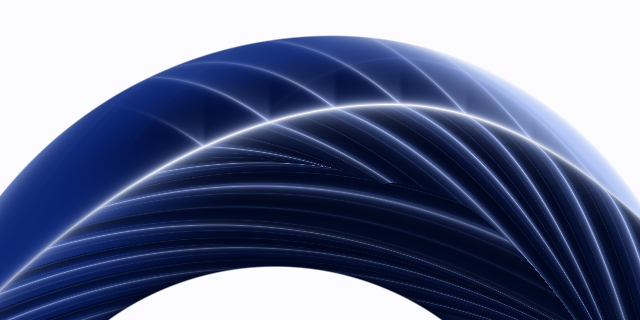
This background is drawn by a Shadertoy shader. Its source:

```glsl
// A glossy blue ribbed arch with glowing seam and sweeping strands on white.

const vec3 WHITE = vec3(0.99, 0.99, 1.0);
const vec3 PALE = vec3(0.68, 0.76, 0.96);
const vec3 STEEL = vec3(0.29, 0.40, 0.70);
const vec3 BLUE = vec3(0.04, 0.14, 0.45);
const vec3 NAVY = vec3(0.01, 0.06, 0.24);
const vec3 INK = vec3(0.0, 0.025, 0.11);

const vec2 OUTER_TOP = vec2(1.04, 0.888);
const vec2 OUTER_RADII = vec2(1.33, 1.15);   // left half, right half
const vec2 HOLE_TOP = vec2(0.86, 0.167);
const float HOLE_RADIUS = 0.896;
const vec2 SEAM_TOP = vec2(1.22, 0.6735);
const vec2 SEAM_BEND = vec2(0.39, 0.585);    // left half, right half
const float FIRST_NODE = 0.638;
const vec2 NODE_GAP = vec2(0.165, 0.205);    // left and right of first node
const int NODES = 7;

float hash(float n) { return fract(sin(n * 127.1) * 43758.5453); }

float noise(float x) {
    float i = floor(x), f = fract(x);
    return mix(hash(i), hash(i + 1.0), f * f * (3.0 - 2.0 * f));
}

float seamBend(float x) { return x < SEAM_TOP.x ? SEAM_BEND.x : SEAM_BEND.y; }

float seamHeight(float x) {
    float dx = x - SEAM_TOP.x;
    return SEAM_TOP.y - seamBend(x) * dx * dx;
}

// Height at x of the strand that leaves the seam at start
float strandHeight(float start, float x) {
    float dx = x - start;
    float slope = -0.28 + 0.66 * smoothstep(0.35, 0.95, start)
                + 0.38 * smoothstep(1.1, 1.7, start) - 0.7 * max(0.15 - start, 0.0);
    float bend = 0.25 + 0.42 * exp(3.55 * (start - 1.04));
    return seamHeight(start) - slope * dx - bend * dx * dx;
}

// Bisects for the strand passing through p
float strandStart(vec2 p) {
    float low = -0.45, high = p.x;
    for (int i = 0; i < 20; i++) {
        float middle = 0.5 * (low + high);
        if (strandHeight(middle, p.x) < p.y) low = middle; else high = middle;
    }
    return 0.5 * (low + high);
}

// Smooth outer shell with curved creases rising left from the nodes
vec3 shellColor(vec2 p, float rim, float seamDist) {
    float across = rim / (rim + max(seamDist, 0.0) + 0.001);
    vec3 color = mix(BLUE, NAVY, smoothstep(0.1, 0.65, across) * smoothstep(0.1, 0.6, p.x));
    float sheen = smoothstep(1.15, 1.95, p.x) * mix(1.0, 0.5, across);
    sheen += 0.65 * exp(-rim * 18.0) * smoothstep(0.8, 1.5, p.x);
    sheen += 0.45 * exp(-rim * 35.0) * (0.35 + smoothstep(0.4, 0.0, p.x));
    color = mix(color, PALE, clamp(sheen, 0.0, 1.0));
    for (int i = 0; i < NODES; i++) {
        float node = FIRST_NODE + NODE_GAP.y * float(i);
        float run = node - p.x;
        float slope = 0.75 + 0.5 * smoothstep(1.0, 1.7, node);
        float d = (p.y - seamHeight(node) - slope * run + run * run) / 1.3;
        float reach = i == 0 ? 14.0 : 3.5;
        float fade = smoothstep(-0.01, 0.01, run) * exp(-max(run, 0.0) * reach);
        float crease = 0.75 * exp(-abs(d) / 0.0035)
                     + 0.3 * exp(-abs(d) / (d > 0.0 ? 0.035 : 0.01));
        color = mix(color, PALE * 1.05, crease * fade);
    }
    return mix(color, WHITE, exp(-rim * 60.0) * smoothstep(0.9, 1.6, p.x));
}

// Fanned blades with bright edges and fine filaments
vec3 bladeColor(vec2 p, float start, float filter_) {
    float depth = seamHeight(p.x) - p.y;
    float u = (start - FIRST_NODE) / (start < FIRST_NODE ? NODE_GAP.x : NODE_GAP.y);
    float blade = floor(u + 0.5);
    float g = u - blade;
    float right = smoothstep(0.45, 1.35, start);
    float fine = mix(noise(start * 150.0), 0.5, smoothstep(0.3, 1.0, filter_ * 150.0));
    float coarse = noise(start * 38.0);

    vec3 color = mix(BLUE, INK, smoothstep(0.15, 0.85, p.x + 0.25 * depth));
    color = mix(color, NAVY, 0.6 * coarse);
    color = mix(color, INK, 0.65 * smoothstep(0.05, 0.4, g));
    float fade = mix(1.0, 0.5, smoothstep(0.0, 0.55, depth));
    float sheet = g > 0.0 ? exp(-g * 16.0) : exp(g * mix(6.0, 9.0, smoothstep(0.0, 0.3, depth)));
    sheet *= (0.35 + 0.65 * fine) * mix(0.5, 0.95, right) * (0.75 + 0.25 * hash(blade + 9.0));
    float edge = exp(-abs(g) * 38.0) * mix(0.6, 0.75, right);
    float sub = abs(fract(u * 3.0 + 0.4 * coarse) - 0.5);
    float thin = exp(-sub * 22.0) * 0.35;
    color = mix(color, STEEL, clamp(sheet * 1.1 + thin, 0.0, 1.0) * fade);
    return mix(color, PALE, clamp(sheet * 0.55 + edge, 0.0, 1.0) * fade);
}

void mainImage(out vec4 fragColor, in vec2 fragCoord) {
    float pixel = 1.0 / iResolution.y;
    vec2 p = fragCoord * pixel;
    float radius = p.x < OUTER_TOP.x ? OUTER_RADII.x : OUTER_RADII.y;
    float rim = radius - length(p - OUTER_TOP + vec2(0.0, radius));
    float hole = length(p - HOLE_TOP + vec2(0.0, HOLE_RADIUS)) - HOLE_RADIUS;
    float seamSlope = 2.0 * seamBend(p.x) * (p.x - SEAM_TOP.x);
    float seamDist = (p.y - seamHeight(p.x)) / sqrt(1.0 + seamSlope * seamSlope);
    float start = strandStart(p);

    vec3 blades = bladeColor(p, start, fwidth(start));
    blades = mix(blades, INK, 0.7 * exp(-max(hole, 0.0) * 28.0));
    vec3 shell = shellColor(p, max(rim, 0.0), seamDist);
    vec3 color = mix(blades, shell, smoothstep(-pixel, pixel, seamDist));

    // Seam core and halo, strongest around the middle
    float power = 0.55 + 0.45 * smoothstep(0.1, 0.6, p.x) * smoothstep(2.1, 1.4, p.x);
    float halo = exp(-abs(seamDist) / (seamDist > 0.0 ? 0.018 : 0.03));
    color = mix(color, PALE, 0.7 * halo * power);
    color = mix(color, WHITE, exp(-abs(seamDist) / max(0.006, pixel)) * power);

    float body = smoothstep(-pixel, pixel, rim) * smoothstep(-pixel, pixel, hole);
    fragColor = vec4(mix(WHITE, color, body), 1.0);
}
```
